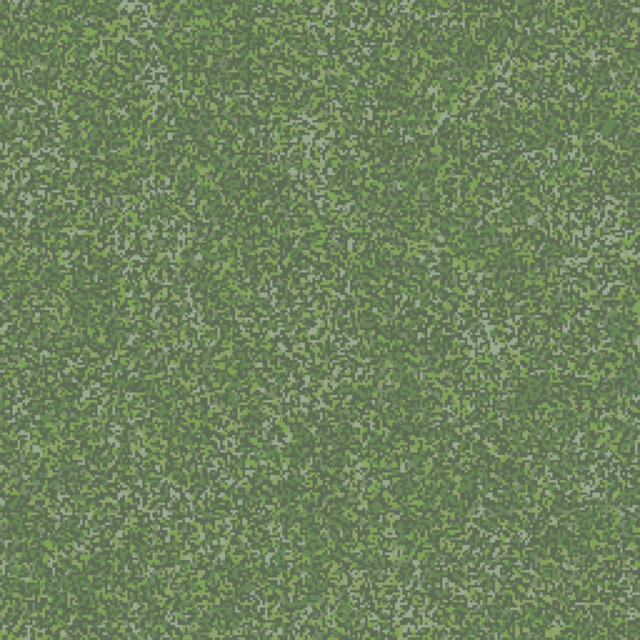
This texture is drawn by a WebGL 1 fragment shader. Its source:

```glsl
precision highp float;

uniform vec2 u_resolution;

const float CELLS = 256.0;

const vec3 SOIL = vec3(0.370, 0.425, 0.335);
const vec3 LEAF = vec3(0.410, 0.525, 0.340);
const vec3 BRIGHT = vec3(0.505, 0.640, 0.350);
const vec3 OLIVE = vec3(0.570, 0.645, 0.420);
const vec3 SAGE = vec3(0.480, 0.550, 0.415);
const vec3 PALE = vec3(0.605, 0.670, 0.565);

float hash(vec2 p) {
  vec3 q = fract(vec3(p.xyx) * 0.1031);
  q += dot(q, q.yzx + 33.33);
  return fract((q.x + q.y) * q.z);
}

float cornerSlope(vec2 corner, vec2 offset) {
  float angle = 6.2832 * hash(corner);
  return dot(vec2(cos(angle), sin(angle)), offset);
}

float gradientNoise(vec2 p) {
  vec2 i = floor(p);
  vec2 f = p - i;
  vec2 w = f * f * f * (f * (f * 6.0 - 15.0) + 10.0);
  vec2 e = vec2(1.0, 0.0);
  float low = mix(cornerSlope(i, f), cornerSlope(i + e.xy, f - e.xy), w.x);
  float high = mix(cornerSlope(i + e.yx, f - e.yx), cornerSlope(i + e.xx, f - e.xx), w.x);
  return mix(low, high, w.y);
}

vec2 rotate(vec2 p, float angle) {
  float c = cos(angle);
  float s = sin(angle);
  return vec2(c * p.x - s * p.y, s * p.x + c * p.y);
}

// Blade colour for a tone, ordered from fresh green to dry and pale
vec3 bladeColor(float tone) {
  vec3 color = mix(LEAF, BRIGHT, step(0.37, tone));
  color = mix(color, OLIVE, step(0.59, tone));
  color = mix(color, SAGE, step(0.74, tone));
  return mix(color, PALE, step(0.88, tone));
}

// Flat colour of one grid cell: bare soil or part of a short winding blade
vec3 grassCell(vec2 cell, float dryness, float density) {
  vec2 turned = rotate(cell, 0.55) + 300.0;
  float strand = gradientNoise(turned * 0.52);
  float tone = hash(floor(turned * 0.37) + 71.0) + 0.35 * dryness;
  float covered = step(-0.025 - 0.10 * density, strand);
  return mix(SOIL, bladeColor(tone), covered);
}

void main() {
  vec2 uv = gl_FragCoord.xy / u_resolution;
  vec2 grid = uv * CELLS - 0.5;
  vec2 cell = floor(grid);
  vec2 blend = smoothstep(0.1, 0.9, grid - cell);

  // Broad patches of drier and denser grass
  float dryness = gradientNoise(uv * 7.0 + 40.0) + 0.6 * gradientNoise(uv * 18.0 + 90.0);
  float density = gradientNoise(uv * 11.0 + 150.0);

  // Softened joins between neighbouring cells
  vec2 e = vec2(1.0, 0.0);
  vec3 low = mix(grassCell(cell, dryness, density),
                 grassCell(cell + e.xy, dryness, density), blend.x);
  vec3 high = mix(grassCell(cell + e.yx, dryness, density),
                  grassCell(cell + e.xx, dryness, density), blend.x);
  gl_FragColor = vec4(mix(low, high, blend.y), 1.0);
}
```
